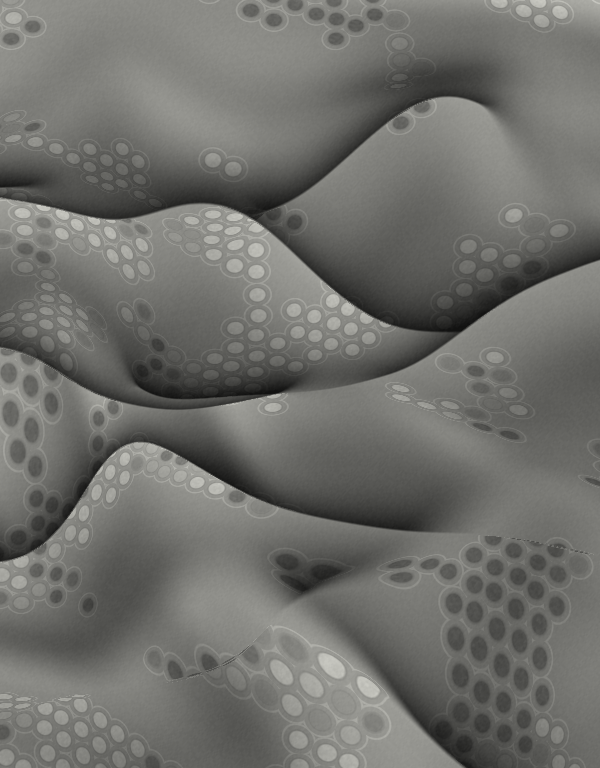
A Shadertoy shader for this texture:

```glsl
#define FOLDS 8
#define FOLD_GAP 0.152
#define ARCH_HEIGHT 0.17
#define SHADOW_REACH 0.05
#define PLEAT_LIGHT 0.22
#define DOT_PITCH 0.040
#define DOT_RADIUS 0.35
#define RING_RADIUS 0.60
#define CLUSTER_LEVEL 0.58
#define CLOTH vec3(1.0, 1.0, 0.965)

float hash(vec2 p) {
    return fract(sin(dot(p, vec2(127.1, 311.7))) * 43758.5453);
}

float noise(vec2 p) {
    vec2 i = floor(p), f = fract(p);
    f = f * f * f * (f * (f * 6.0 - 15.0) + 10.0);
    return mix(mix(hash(i), hash(i + vec2(1, 0)), f.x),
               mix(hash(i + vec2(0, 1)), hash(i + vec2(1, 1)), f.x), f.y);
}

vec2 rotate(vec2 p, float a) {
    float c = cos(a), s = sin(a);
    return vec2(c * p.x - s * p.y, s * p.x + c * p.y);
}

// Height of a fold's upper edge: tilted line with one arch and a slow wave
float crest(float x, float id) {
    float u = (x - fract(id * 0.618 + 0.15)) / 0.2;
    float tilt = 0.28 * sin(id * 2.4 + 0.6);
    return 1.14 - id * FOLD_GAP + tilt * (x - 0.5) + ARCH_HEIGHT * exp(-u * u)
         + 0.09 * (noise(vec2(x * 3.0, id * 7.0)) - 0.5);
}

// Soft creases inside a fold, each fold with its own direction
float pleats(vec2 p, float id) {
    vec2 r = rotate(p, 0.5 + 0.6 * sin(id * 1.9));
    float n = 2.0 * noise(r * vec2(1.6, 4.0) + id * 9.0) - 1.0;
    return sqrt(n * n + 0.03);
}

float pleatLight(vec2 p, float id) {
    vec2 e = vec2(0.015, 0.03);
    return PLEAT_LIGHT * (pleats(p + e, id) - pleats(p - e, id));
}

// Clustered satin dots with a scalloped outline, as relative brightness
float dots(vec2 uv) {
    vec2 g = uv / DOT_PITCH;
    float nearest = 9.0, tone = 0.0;
    for (int j = -1; j <= 1; j++)
    for (int i = -1; i <= 1; i++) {
        float row = floor(g.y) + float(j);
        float shift = 0.5 * mod(row, 2.0);
        vec2 id = vec2(floor(g.x - shift) + float(i), row);
        float rnd = hash(id + 3.7);
        vec2 jitter = 0.2 * (vec2(hash(id), hash(id + 9.1)) - 0.5);
        vec2 centre = id + vec2(0.5 + shift, 0.5) + jitter;
        float present = noise(centre * 0.27 + 20.0) + 0.25 * (rnd - 0.5);
        float d = length(g - centre);
        if (present > CLUSTER_LEVEL && d < nearest) {
            nearest = d;
            tone = noise(centre * 0.22 + 50.0) + 0.35 * (hash(id + 5.3) - 0.5);
        }
    }
    float sheen = mix(-0.27, 0.25, smoothstep(0.3, 0.62, tone));
    sheen *= 0.85 + 0.3 * noise(g * 9.0);
    float disc = 1.0 - smoothstep(DOT_RADIUS - 0.05, DOT_RADIUS + 0.04, nearest);
    float rim = 1.0 - smoothstep(0.0, 0.06, abs(nearest - DOT_RADIUS - 0.03));
    float ring = 1.0 - smoothstep(0.01, 0.065, abs(nearest - RING_RADIUS));
    return disc * sheen - 0.06 * rim + 0.14 * ring;
}

void mainImage(out vec4 fragColor, in vec2 fragCoord) {
    vec2 p = fragCoord / iResolution.x;

    // Bend the plane so the folds sway
    vec2 q = p + 0.16 * (vec2(noise(p * 2.6 + 4.0), noise(p * 2.6 + 31.0)) - 0.5);
    vec2 uv = q * vec2(1.0, 1.0 + 0.15 * p.y);
    float shade = 0.58 + pleatLight(q, 12.0);

    // Lay the folds over one another from back to front
    for (int k = 0; k < FOLDS; k++) {
        float id = float(k);
        float top = crest(q.x, id);
        float slope = (crest(q.x + 0.01, id) - top) / 0.01;
        float depth = (top - q.y) / sqrt(1.0 + slope * slope);
        float sharp = smoothstep(0.25, 0.55, noise(vec2(q.x * 2.7 + id * 3.3, id * 5.0)));

        shade *= 1.0 - mix(0.25, 0.7, sharp) * exp(min(depth, 0.0) / SHADOW_REACH);

        float inside = max(depth, 0.0);
        float lit = 0.55 + 0.06 * exp(-inside / 0.025)
                  - 0.14 * smoothstep(0.03, 0.2, inside)
                  - 0.05 * clamp(slope, -1.0, 1.0) + pleatLight(q, id);
        float blur = mix(0.06, 0.0025, sharp);
        float cover = smoothstep(-blur, blur, depth);
        shade = mix(shade, lit, cover);
        uv.y -= 0.09 * cover;
    }

    // Woven pattern and fine thread grain
    shade *= 1.0 + dots(rotate(uv, 0.45));
    shade += 0.025 * (noise(rotate(p, 0.7) * vec2(420.0, 260.0)) - 0.5);

    fragColor = vec4(clamp(shade, 0.07, 0.85) * CLOTH, 1.0);
}
```
